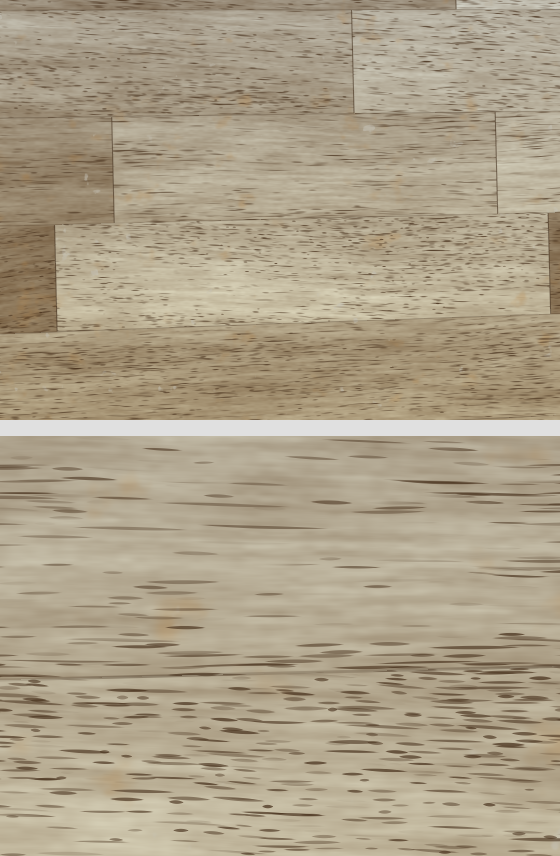
Top, the full canvas; bottom, a detail of the centre.
Reproduce this texture procedurally as a WebGL 1 fragment shader.

```glsl
precision highp float;
// Butcher-block wood: staggered rows of planks, slightly tilted, with thin seams.
// Each plank has its own tone, slant and pore length; stretched noise makes the
// grain, and tapered dashes scattered in jittered cells make the dark pores.
uniform vec2 u_resolution;

const float ROW_HEIGHT = 0.249;
const vec3 DARK_WOOD = vec3(0.48, 0.39, 0.28);
const vec3 PALE_WOOD = vec3(0.80, 0.775, 0.685);
const vec3 PORE_BROWN = vec3(0.27, 0.18, 0.10);
const vec3 SEAM_BROWN = vec3(0.30, 0.23, 0.16);
const vec3 STAIN_ORANGE = vec3(0.70, 0.49, 0.24);
const vec3 SCUFF_GREY = vec3(0.78, 0.77, 0.73);

float hash(vec2 p) {
  vec3 q = fract(vec3(p.xyx) * 0.1031);
  q += dot(q, q.yzx + 33.33);
  return fract((q.x + q.y) * q.z);
}

float noise(vec2 p) {
  vec2 i = floor(p), f = fract(p);
  f = f * f * (3.0 - 2.0 * f);
  float a = mix(hash(i), hash(i + vec2(1.0, 0.0)), f.x);
  float b = mix(hash(i + vec2(0.0, 1.0)), hash(i + vec2(1.0, 1.0)), f.x);
  return mix(a, b, f.y);
}

float fbm(vec2 p) {
  float sum = 0.0, gain = 0.53;
  for (int i = 0; i < 4; i++) {
    sum += gain * noise(p);
    p = p * 2.03 + 17.3;
    gain *= 0.5;
  }
  return sum;
}

// Seam positions, tones of the planks between them, and pore length of a row
void rowLayout(float row, out vec2 seams, out vec3 tones, out float poreLength) {
  seams = vec2(-1.0, 9.0); tones = vec3(0.56); poreLength = 0.060;
  if (row < -0.5) { seams = vec2(-1.0, 1.08); tones = vec3(0.35, 0.35, 0.95); }
  else if (row < 0.5) { seams = vec2(-1.0, 0.837); tones = vec3(0.60, 0.60, 0.80); poreLength = 0.052; }
  else if (row < 1.5) { seams = vec2(0.266, 1.179); tones = vec3(0.40, 0.64, 0.76); poreLength = 0.082; }
  else if (row < 2.5) { seams = vec2(0.130, 1.305); tones = vec3(0.22, 0.80, 0.20); poreLength = 0.041; }
}

// Antialiased line of the given half width at distance d
float line(float d, float halfWidth, float px) {
  return clamp((halfWidth - abs(d)) / px + 0.5, 0.0, 1.0) * min(1.0, 2.0 * halfWidth / px);
}

// One layer of tapered dashes of varying darkness, one per cell at most
float poreLayer(vec2 p, vec2 cell, float density, float seed, float px) {
  vec2 q = p / cell;
  float lane = floor(q.y);
  q.x += 7.0 * hash(vec2(lane, seed));
  vec2 id = vec2(floor(q.x), lane) + seed;
  vec2 f = fract(q);
  float halfLength = mix(0.14, 0.46, hash(id + 3.1));
  float centre = mix(halfLength, 1.0 - halfLength, hash(id + 8.7));
  float along = (f.x - centre) / halfLength;
  float height = mix(0.25, 0.75, hash(id + 21.9)) + 0.06 * along * (hash(id + 2.3) - 0.5);
  float width = mix(0.0007, 0.0015, hash(id + 5.3)) * max(0.0, 1.0 - along * along);
  float present = smoothstep(-0.15, 0.15, density - hash(id + 13.7));
  float darkness = mix(0.45, 1.0, hash(id + 27.1));
  return present * darkness * line((f.y - height) * cell.y, width, px);
}

void main() {
  float px = 1.0 / u_resolution.y;
  vec2 p = gl_FragCoord.xy * px;
  p.y = 1.0 - p.y;

  // Tilted rows, then planks along each row
  float r = (p.y + 0.047 * p.y * (p.x - 0.667) - 0.0235) / ROW_HEIGHT;
  float row = floor(r), rowY = fract(r);
  vec2 seams;
  vec3 tones;
  float poreLength;
  rowLayout(row, seams, tones, poreLength);
  seams += 0.006 * rowY;
  float plank = step(seams.x, p.x) + step(seams.y, p.x);
  float tone = plank < 0.5 ? tones.x : (plank < 1.5 ? tones.y : tones.z);
  vec2 plankId = vec2(row + 5.0, plank + 2.0);

  // Grain coordinates: a slant and a slow waviness per plank
  float slant = 0.13 * (hash(plankId) - 0.35);
  vec2 g = vec2(p.x, r * ROW_HEIGHT - slant * p.x) + 9.0 * hash(plankId + 4.0);
  g.y += 0.022 * noise(g * vec2(2.5, 5.0)) + 0.003 * noise(g * vec2(14.0, 40.0));

  // Wood tone: bands, fine streaks, diagonal figure and cloudy wear
  float bands = fbm(g * vec2(1.6, 22.0));
  float streaks = fbm(g * vec2(12.0, 130.0));
  float figure = noise(vec2(p.x * 2.0 + p.y * 3.0, (p.y + 0.4 * p.x) * 15.0) + plankId);
  float wear = fbm(p * 4.0 + 31.0);
  tone += 0.42 * (bands - 0.5) + 0.44 * (streaks - 0.5);
  tone += 0.13 * (figure - 0.5) + 0.18 * (wear - 0.5);
  tone += 0.10 * (noise(p * vec2(90.0, 190.0)) - 0.5);
  vec3 color = mix(DARK_WOOD, PALE_WOOD, tone);
  color *= mix(vec3(0.98, 1.0, 1.06), vec3(1.01, 0.985, 0.93), p.y);

  // Stains and pale scuffs
  float stain = smoothstep(0.66, 0.90, fbm(p * vec2(17.0, 21.0) + 60.0));
  float scuff = smoothstep(0.78, 0.86, fbm(p * 26.0 + 90.0));
  color = mix(color, STAIN_ORANGE, 0.28 * stain);
  color = mix(color, SCUFF_GREY, 0.5 * scuff);

  // Pores, gathered in the darker bands
  float cluster = noise(g * vec2(5.0, 30.0) + 40.0);
  float density = clamp(1.0 - 1.2 * bands + 0.6 * (cluster - 0.5) + 0.2 * (figure - 0.5), 0.06, 0.85);
  for (int i = 0; i < 4; i++) {
    float k = float(i);
    vec2 cell = vec2(poreLength * (0.7 + 0.35 * k), 0.0080 + 0.0015 * k);
    float pore = poreLayer(g, cell, density, 17.0 * k + 3.0, px);
    color = mix(color, PORE_BROWN, 0.72 * pore);
  }

  // Dark end seams and faint joints between rows
  float ends = max(line(p.x - seams.x, 0.0013, px), line(p.x - seams.y, 0.0013, px));
  float joint = line((0.5 - abs(rowY - 0.5)) * ROW_HEIGHT, 0.0012, px);
  color = mix(color, SEAM_BROWN, max(0.65 * ends, joint * (0.1 + 0.4 * noise(p * 9.0))));
  gl_FragColor = vec4(clamp(color, 0.0, 1.0), 1.0);
}
```
